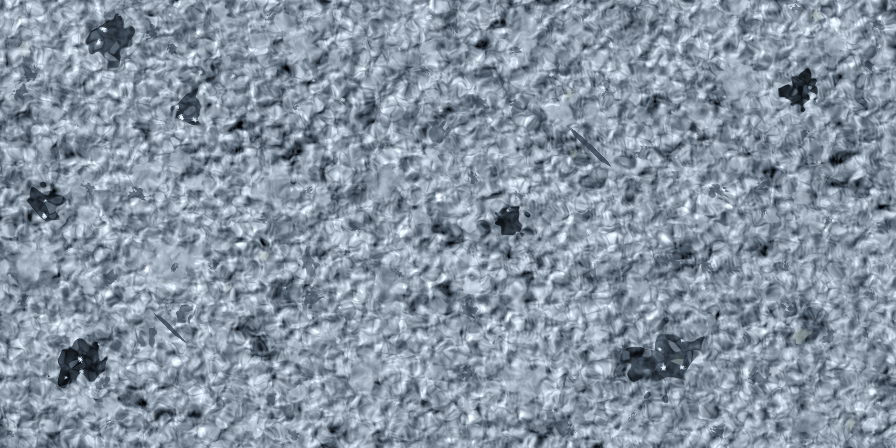
Write a Shadertoy shader that draws this texture.

```glsl
// Cool grey granular stone: fine cellular grains with side-lit relief and dark pits.
// Scattered layers add pale crystals, dark specks, black faceted minerals,
// thin needles and tiny bright glints.
#define BASE_TONE 0.59
#define GRAIN_CELLS 46.0
#define GRAIN_CONTRAST 0.24
#define ROUGH_CELLS 58.0
#define ROUGH_CONTRAST 0.52
#define RELIEF 0.45
#define PIT_DEPTH 0.26
#define SOFTNESS 0.004
#define BLACK_DENSITY 0.45
#define SPECK_DENSITY 0.30
#define CRYSTAL_DENSITY 0.38
#define GLINT_DENSITY 0.15

float hash(vec2 p) {
    return fract(sin(dot(p, vec2(127.1, 311.7))) * 43758.5453);
}

vec2 hash2(vec2 p) {
    return vec2(hash(p), hash(p + 57.3));
}

float noise(vec2 p) {
    vec2 i = floor(p), f = fract(p);
    f = f * f * (3.0 - 2.0 * f);
    vec2 e = vec2(0.0, 1.0);
    return mix(mix(hash(i), hash(i + e.yx), f.x),
               mix(hash(i + e.xy), hash(i + e.yy), f.x), f.y);
}

float fbm(vec2 p) {
    float sum = 0.0, weight = 0.57;
    for (int i = 0; i < 3; i++) {
        sum += weight * noise(p);
        p = mat2(1.6, 1.2, -1.2, 1.6) * p + 13.7;
        weight *= 0.5;
    }
    return sum;
}

// Cellular grains: x = distance to the border, y = random tone of the grain
vec2 grains(vec2 p) {
    vec2 cell = floor(p);
    float nearest = 9.0, second = 9.0, tone = 0.0;
    for (int y = -1; y <= 1; y++)
    for (int x = -1; x <= 1; x++) {
        vec2 c = cell + vec2(x, y);
        float d = length(c + hash2(c) - p);
        if (d < nearest) {
            second = nearest;
            nearest = d;
            tone = hash(c + 91.7);
        } else {
            second = min(second, d);
        }
    }
    return vec2(second - nearest, tone);
}

// Scattered irregular bodies: x = coverage, y = random value of the body
vec2 scatter(vec2 p, float cells, float density, vec2 radii, float stretch, float rough) {
    vec2 q = p * cells, cell = floor(q), result = vec2(0.0);
    float soft = SOFTNESS * cells;
    for (int y = -1; y <= 1; y++)
    for (int x = -1; x <= 1; x++) {
        vec2 c = cell + vec2(x, y), seed = c + cells * 7.31;
        if (hash(seed) > density) continue;
        vec2 h = hash2(seed + 23.9);
        vec2 d = q - c - 0.2 - 0.6 * hash2(seed + 5.1);
        float radius = mix(radii.x, radii.y, h.x * h.x);
        float angle = -0.75 + 6.28 * (h.y - 0.5) / (stretch * stretch);
        vec2 dir = vec2(cos(angle), sin(angle));
        d = vec2(dot(d, dir), dot(d, vec2(-dir.y, dir.x)) * stretch);
        vec2 a = abs(d);
        float size = mix(length(d), max(a.x + 0.35 * a.y, a.y), 0.6);
        size += radius * rough * (noise(d * 2.2 / radius + seed) - 0.5);
        float cover = 1.0 - smoothstep(radius - soft, radius + soft, size);
        if (cover > result.x) result = vec2(cover, h.y);
    }
    return result;
}

void mainImage(out vec4 fragColor, in vec2 fragCoord) {
    vec2 p = fragCoord / iResolution.y;
    vec2 warped = p + 0.014 * (vec2(noise(p * 42.0), noise(p * 42.0 + 31.0)) - 0.5);

    // Fine ground: grains, roughness, light from the upper left
    vec2 grain = grains(warped * GRAIN_CELLS);
    float inside = smoothstep(0.0, 0.3, grain.x);
    float rough = fbm(warped * ROUGH_CELLS);
    float shifted = fbm((warped + vec2(-0.006, 0.006)) * ROUGH_CELLS);
    float tone = BASE_TONE + GRAIN_CONTRAST * (grain.y - 0.5) * inside - 0.06 * (1.0 - inside);
    tone += ROUGH_CONTRAST * (rough - 0.5) + RELIEF * (rough - shifted);
    tone += 0.10 * (fbm(p * 5.0) - 0.5);

    // Pale crystals with calm faces, large then small
    vec2 slab = scatter(p, 4.0, 0.32, vec2(0.10, 0.22), 1.3, 0.9);
    tone = mix(tone, 0.63 + 0.08 * slab.y + 0.22 * (rough - 0.5), 0.65 * slab.x);
    vec2 crystal = scatter(p, 13.0, CRYSTAL_DENSITY, vec2(0.12, 0.32), 1.25, 0.8);
    tone = mix(tone, 0.61 + 0.16 * crystal.y + 0.25 * (rough - 0.5), 0.75 * crystal.x);

    // Clustered pits and dark specks
    float cluster = smoothstep(0.25, 0.7, fbm(p * 11.0 + 40.0));
    tone -= PIT_DEPTH * cluster * smoothstep(0.55, 0.82, noise(warped * 39.0 + 8.0));
    vec2 speck = scatter(warped, 11.0, SPECK_DENSITY, vec2(0.08, 0.25), 1.3, 1.5);
    tone = mix(tone, 0.22 + 0.35 * (rough - 0.3), 0.8 * speck.x);

    // Needles and black faceted minerals
    float needle = scatter(p, 2.0, 0.3, vec2(0.09, 0.17), 11.0, 0.5).x;
    tone = mix(tone, 0.2, 0.8 * needle);
    vec2 black = scatter(warped, 3.0, BLACK_DENSITY, vec2(0.09, 0.22), 1.2, 1.3);
    float facet = 0.09 + 0.28 * grain.y * grain.y * inside + 0.3 * (rough - 0.5);
    tone = mix(tone, max(facet, 0.04), black.x * (0.75 + 0.25 * black.y));

    // Glints, more frequent on the black minerals
    float glint = scatter(p, 15.0, GLINT_DENSITY, vec2(0.04, 0.11), 1.4, 1.0).x;
    float spark = scatter(p, 24.0, 0.3, vec2(0.06, 0.16), 1.5, 1.0).x * black.x;
    tone = mix(tone, 0.9, max(0.8 * glint, spark));

    // Cool tint, with a few faintly warm crystals
    vec3 tint = vec3(0.0, 0.053, 0.11) * smoothstep(-0.1, 0.3, tone);
    tint.b -= 0.06 * crystal.x * smoothstep(0.9, 0.95, crystal.y);
    fragColor = vec4(clamp(vec3(tone) + tint, 0.0, 1.0), 1.0);
}
```
